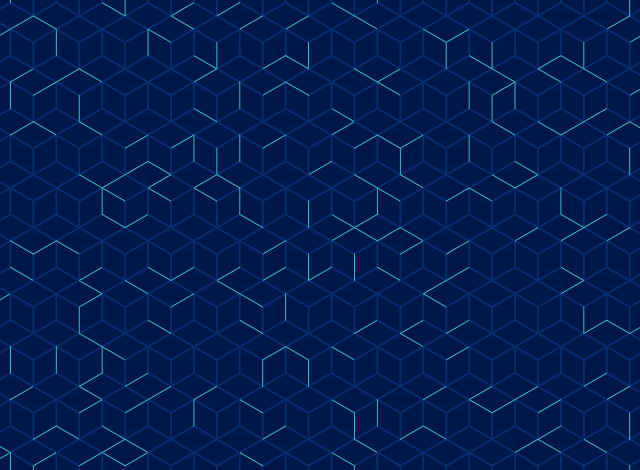
Write a Shadertoy shader that draws this pattern.

```glsl
// Lengths are fractions of the canvas height.
const float COLUMN = 0.0488;               // gap between upright columns
const float HALF_EDGE = 0.02815;           // half the length of an edge
const vec2 ORIGIN = vec2(0.0222, 0.938);   // top of an even column's upright
const float BASE_WIDTH = 0.0040;
const float GLOW_WIDTH = 0.0019;
const float GLOW_SHARE = 0.21;             // part of the edges that light up
const float PERIOD = 4.0;                  // vertical repeat in half edges
const float SLOPE_COS = 0.8660;            // cosine of the 30 degree slant
const vec3 BACKGROUND = vec3(0.000, 0.090, 0.290);
const vec3 BASE_LINE = vec3(0.030, 0.175, 0.430);
const vec3 GLOW_LINE = vec3(0.250, 0.800, 0.800);

float hash(vec3 id) {
    return fract(sin(dot(id, vec3(12.99, 78.23, 37.72))) * 43758.55);
}

// Share of a pixel-wide window that a line covers.
float lineCoverage(float dist, float width) {
    float pixel = 1.0 / iResolution.y;
    float near = max(dist - 0.5 * pixel, -0.5 * width);
    float far = min(dist + 0.5 * pixel, 0.5 * width);
    return clamp((far - near) / pixel, 0.0, 1.0);
}

// Adds one edge: x holds base coverage, y holds glow coverage.
void addEdge(inout vec2 ink, float dist, vec3 id) {
    bool glowing = hash(id) < GLOW_SHARE;
    if (glowing) ink.y = max(ink.y, lineCoverage(dist, GLOW_WIDTH));
    else ink.x = max(ink.x, lineCoverage(dist, BASE_WIDTH));
}

void mainImage(out vec4 fragColor, in vec2 fragCoord) {
    vec2 uv = fragCoord / iResolution.y;

    // Lattice position: columns across, half edges downwards
    vec2 p = vec2(uv.x - ORIGIN.x, ORIGIN.y - uv.y) / vec2(COLUMN, HALF_EDGE);
    p.y += 1.0;
    vec2 ink = vec2(0.0);

    // Three zigzags per period: rhombus tops, rhombus bottoms, block feet
    float wave = abs(mod(p.x + 1.0, 2.0) - 1.0);
    for (int k = 0; k < 3; k++) {
        float start = k == 2 ? 3.0 : 1.0;
        float offset = p.y - start - (k == 0 ? -wave : wave);
        float row = round(offset / PERIOD);
        float dist = abs(offset - PERIOD * row) * HALF_EDGE * SLOPE_COS;
        addEdge(ink, dist, vec3(floor(p.x), row, float(k)));
    }

    // Uprights, shifted by half an edge on odd columns
    float column = round(p.x);
    float offset = p.y - 2.0 - mod(column, 2.0);
    float row = round(offset / PERIOD);
    float beyond = max(abs(offset - PERIOD * row) - 1.0, 0.0);
    float dist = length(vec2((p.x - column) * COLUMN, beyond * HALF_EDGE));
    addEdge(ink, dist, vec3(column, row, 3.0));

    vec3 color = mix(BACKGROUND, BASE_LINE, ink.x);
    color = mix(color, GLOW_LINE, ink.y);
    fragColor = vec4(color, 1.0);
}
```
